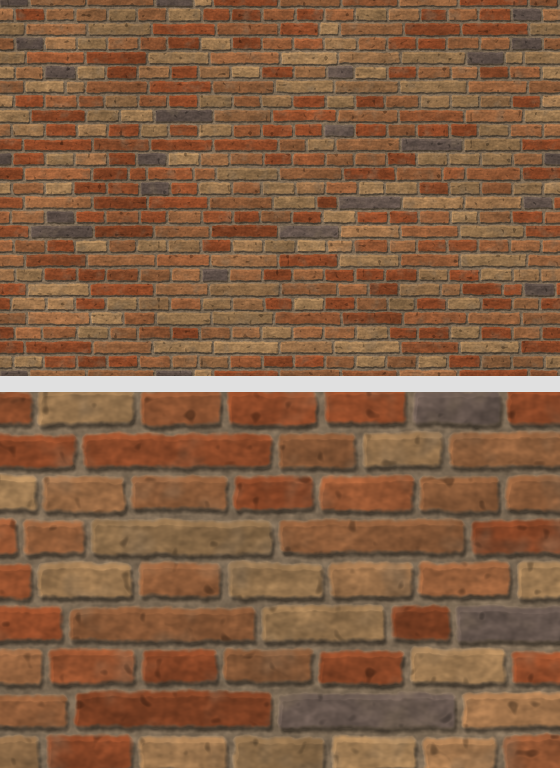
Top: the whole. Bottom: its middle third, enlarged.
This texture is drawn by a Shadertoy shader. Its source:

```glsl
// Weathered brick wall in English bond: header and stretcher courses alternate.
#define COURSES 26.0
#define STRETCHERS 9.0
#define BRICK_LENGTH 4.28   // stretcher length in course heights
#define JOINT 0.19          // mortar width in course heights
#define JOINT_JITTER 0.15
#define BOND_SHIFT 0.43     // start of the first whole brick in each course
#define SPLIT_CHANCE 0.2    // stretchers broken into two
#define BURNT_CHANCE 0.055
#define WOBBLE 0.07
#define ROUGHNESS 0.09
#define RELIEF 0.42

const vec3 RED = vec3(0.51, 0.265, 0.15);
const vec3 CLAY = vec3(0.54, 0.355, 0.225);
const vec3 TAN = vec3(0.56, 0.435, 0.295);
const vec3 BURNT = vec3(0.35, 0.295, 0.265);
const vec3 MORTAR = vec3(0.475, 0.405, 0.325);

struct Brick { float dist; vec2 id; };

float hash(vec2 p) {
    vec3 q = fract(p.xyx * 0.1031);
    q += dot(q, q.yzx + 33.33);
    return fract((q.x + q.y) * q.z);
}

float cornerSlope(vec2 cell, vec2 offset) {
    float angle = 6.2832 * hash(cell + 0.37);
    return dot(vec2(cos(angle), sin(angle)), offset);
}

// Gradient noise, roughly -0.7 to 0.7
float noise(vec2 p) {
    vec2 i = floor(p), f = p - i, e = vec2(1.0, 0.0);
    vec2 s = f * f * f * (f * (f * 6.0 - 15.0) + 10.0);
    return mix(mix(cornerSlope(i, f), cornerSlope(i + e, f - e), s.x),
               mix(cornerSlope(i + e.yx, f - e.yx), cornerSlope(i + 1.0, f - 1.0), s.x), s.y);
}

float fbm(vec2 p) {
    float sum = 0.0, amp = 0.6;
    for (int i = 0; i < 3; i++) {
        sum += amp * noise(p);
        p = p * 2.03 + 17.1;
        amp *= 0.55;
    }
    return sum;
}

float jointAt(float col, float row, float count) {
    return col + JOINT_JITTER * (hash(vec2(mod(col, count), row + 40.0)) - 0.5);
}

// Nearest brick: signed distance to its edge and its identity
Brick findBrick(vec2 p) {
    vec2 grain = p;
    p += WOBBLE * vec2(noise(p * 0.7), noise(p * 0.7 + 31.0));
    float row = mod(floor(p.y), COURSES);
    bool header = mod(row, 2.0) < 0.5;
    float count = header ? 2.0 * STRETCHERS : STRETCHERS;
    float len = header ? 0.5 * BRICK_LENGTH : BRICK_LENGTH;

    float x = p.x / len - BOND_SHIFT;
    float col = floor(x);
    if (x < jointAt(col, row, count)) col -= 1.0;
    else if (x > jointAt(col + 1.0, row, count)) col += 1.0;
    float left = jointAt(col, row, count);
    float right = jointAt(col + 1.0, row, count);
    vec2 id = vec2(mod(col, count), row);

    if (!header && hash(id + 7.3) < SPLIT_CHANCE) {
        float cut = mix(left, right, hash(id + 3.1) < 0.6 ? 0.5 : 0.67);
        if (x < cut) right = cut;
        else { left = cut; id.x += 0.5; }
    }

    vec2 center = vec2(0.5 * (left + right) * len, 0.5 + 0.05 * (hash(id + 5.7) - 0.5));
    vec2 halfSize = vec2(0.5 * (right - left) * len, 0.5) - 0.5 * JOINT;
    halfSize.y -= 0.04 * hash(id + 9.2);
    float corner = 0.1;
    vec2 q = abs(vec2(x * len, fract(p.y)) - center) - halfSize + corner;
    float dist = length(max(q, 0.0)) + min(max(q.x, q.y), 0.0) - corner;
    return Brick(dist + ROUGHNESS * fbm(grain * 2.3), id);
}

float coverage(float dist, float soft) {
    return 1.0 - smoothstep(-soft, soft, dist);
}

float surfaceHeight(vec2 p, float soft) {
    return coverage(findBrick(p).dist, soft) + 0.5 * fbm(p * vec2(2.0, 3.0));
}

vec3 brickColor(vec2 id) {
    float tone = hash(id + 1.7);
    vec3 color = mix(RED, CLAY, smoothstep(0.2, 0.5, tone));
    color = mix(color, TAN, smoothstep(0.52, 0.85, tone));
    if (hash(id + 12.9) < BURNT_CHANCE) color = BURNT;
    return color * (0.9 + 0.2 * hash(id + 21.4));
}

void mainImage(out vec4 fragColor, in vec2 fragCoord) {
    // Wall units: one course high, counted downwards from the top
    vec2 uv = fragCoord / iResolution.xy;
    vec2 p = vec2(uv.x * STRETCHERS * BRICK_LENGTH, (1.0 - uv.y) * COURSES - 0.5);
    float soft = max(0.06, 0.8 * COURSES / iResolution.y);
    Brick brick = findBrick(p);

    // Fired clay with blotches, dusty patches and small pits
    vec3 clay = brickColor(brick.id);
    clay *= 1.0 + 0.28 * fbm(p * vec2(1.1, 1.8) + brick.id * 3.7);
    clay = mix(clay, MORTAR, 0.45 * smoothstep(0.0, 0.5, fbm(p * 0.8 + 50.0)));
    clay *= 1.0 - 0.3 * smoothstep(0.32, 0.55, noise(p * 2.7 + 80.0));

    vec3 mortar = MORTAR * (1.0 + 0.25 * fbm(p * 3.1 + 11.0));
    vec3 color = mix(mortar, clay, coverage(brick.dist, soft));

    // Light from the upper left, with shade under each brick
    vec2 towardLight = vec2(-0.05, -0.11);
    float slope = surfaceHeight(p, soft) - surfaceHeight(p + towardLight, soft);
    color *= 1.0 + RELIEF * clamp(slope, -1.0, 0.35);

    // Broad weathering and fine grain
    color *= 1.0 + 0.12 * noise(p * 0.16 + 5.0) + 0.1 * noise(p * 6.0);
    fragColor = vec4(color, 1.0);
}
```
